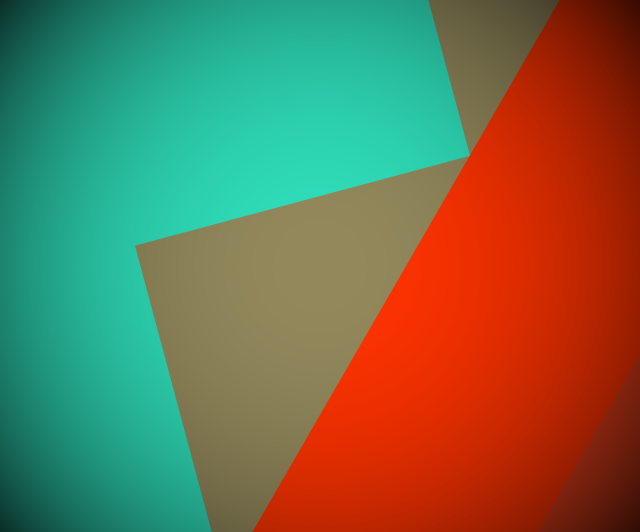
Reproduce this background procedurally as a Shadertoy shader.

```glsl
// Flat overlapping paper panels: a teal field with a stepped edge over khaki,
// crossed by a slanted red band and a dull corner strip. Each panel is a
// half-plane distance with a smooth edge; a radial vignette shades them all.

const vec3 TEAL  = vec3(0.184, 0.870, 0.730);
const vec3 KHAKI = vec3(0.575, 0.535, 0.360);
const vec3 RED   = vec3(1.000, 0.200, 0.000);
const vec3 RUST  = vec3(0.880, 0.240, 0.100);

// Unit vector at an angle given in degrees
vec2 direction(float degrees) {
    float a = radians(degrees);
    return vec2(cos(a), sin(a));
}

// Signed distance to a line, positive on the side the normal points to
float halfPlane(vec2 p, vec2 normal, float offset) {
    return dot(p, normal) - offset;
}

// Smooth coverage of the positive side of a distance
float coverage(float dist, float pixel) {
    return smoothstep(-0.7 * pixel, 0.7 * pixel, dist);
}

// Radial falloff from the centre to the dark corners
float vignette(vec2 p) {
    float r2 = dot(p, p);
    return max(1.0 - 0.87 * r2 - 0.70 * r2 * r2, 0.0);
}

// Distance to the stepped region: the left side, plus a block above the step
float steppedField(vec2 p, float tilt, float halfWidth, float stepHeight) {
    vec2 along = direction(tilt);
    vec2 across = direction(tilt + 90.0);
    float left = -halfPlane(p, along, -halfWidth);
    float block = min(-halfPlane(p, along, halfWidth),
                      halfPlane(p, across, stepHeight));
    return max(left, block);
}

void mainImage(out vec4 fragColor, in vec2 fragCoord) {
    float pixel = 1.0 / iResolution.y;
    vec2 p = (fragCoord - 0.5 * iResolution.xy) * pixel;

    // Khaki base and teal stepped field
    float teal = steppedField(p, 15.0, 0.326, 0.127);
    vec3 color = mix(KHAKI, TEAL, coverage(teal, pixel));

    // Parallel slanted bands
    vec2 slant = direction(-30.0);
    color = mix(color, RED, coverage(halfPlane(p, slant, 0.140), pixel));
    color = mix(color, RUST, coverage(halfPlane(p, slant, 0.604), pixel));

    fragColor = vec4(color * vignette(p), 1.0);
}
```
